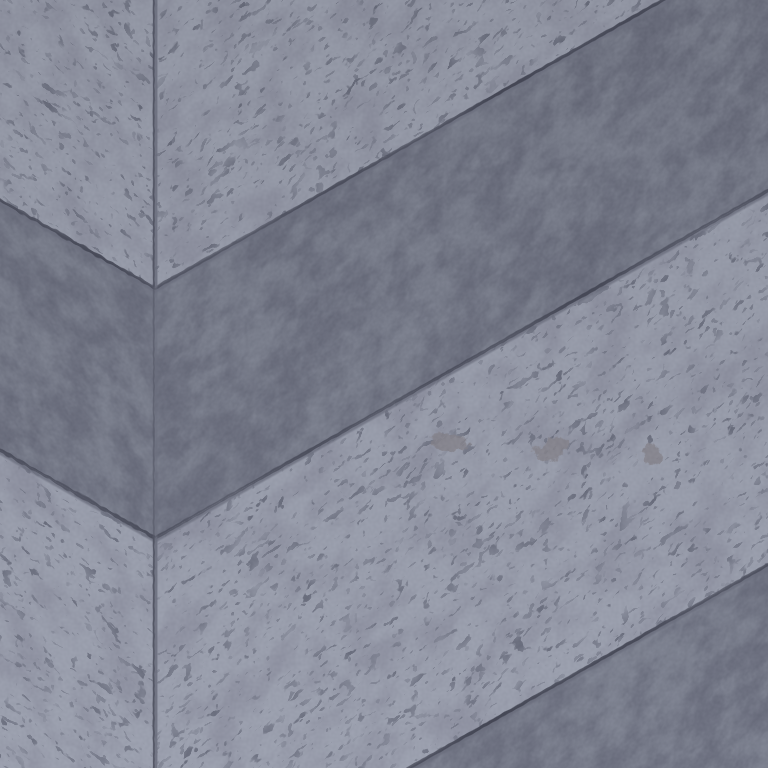
Reproduce this texture procedurally as a Shadertoy shader.

```glsl
const float SPINE_X = 0.202;        // vertical joint where the planks meet
const float SLOPE = 0.567;          // rise of the planks away from the joint
const float PERIOD = 0.8125;        // height of one dark and one light plank
const float DARK_HEIGHT = 0.3255;
const float DARK_BOTTOM = 0.2995;   // lower edge of the dark plank at the joint
const float GROOVE_HALF = 0.0021;
const float LIP_WIDTH = 0.0055;
const float SPINE_HALF = 0.0030;
const int STAIN_COUNT = 3;

const vec3 PALE = vec3(0.595, 0.613, 0.668);
const vec3 PALE_SHADE = vec3(0.550, 0.562, 0.622);
const vec3 SLATE = vec3(0.480, 0.497, 0.552);
const vec3 SLATE_SHADE = vec3(0.415, 0.428, 0.488);
const vec3 CHIP = vec3(0.405, 0.420, 0.480);
const vec3 GROOVE = vec3(0.270, 0.280, 0.335);
const vec3 STAIN = vec3(0.510, 0.500, 0.530);

vec2 gradientAt(ivec2 cell) {
    uvec2 q = uvec2(cell) * uvec2(1597334673u, 3812015801u);
    uint h = (q.x ^ q.y) * 1597334673u;
    h = (h ^ (h >> 15)) * 2246822519u;
    h ^= h >> 13;
    float angle = float(h & 65535u) / 65536.0 * 6.28319;
    return vec2(cos(angle), sin(angle));
}

float gradientNoise(vec2 p) {
    ivec2 c = ivec2(floor(p));
    vec2 f = fract(p);
    vec2 w = f * f * f * (f * (f * 6.0 - 15.0) + 10.0);
    float a = dot(gradientAt(c), f);
    float b = dot(gradientAt(c + ivec2(1, 0)), f - vec2(1, 0));
    float d = dot(gradientAt(c + ivec2(0, 1)), f - vec2(0, 1));
    float e = dot(gradientAt(c + ivec2(1, 1)), f - vec2(1, 1));
    return mix(mix(a, b, w.x), mix(d, e, w.x), w.y);
}

float fbm(vec2 p) {
    float sum = 0.0, amplitude = 0.6;
    for (int i = 0; i < 4; i++) {
        sum += amplitude * gradientNoise(p);
        p = mat2(1.6, 1.2, -1.2, 1.6) * p + 11.3;
        amplitude *= 0.55;
    }
    return sum;
}

// Coverage of a stripe of the given half width at signed distance d
float stripe(float d, float halfWidth, float blur) {
    return 1.0 - smoothstep(halfWidth - blur, halfWidth + blur, abs(d));
}

// Pale stone: cloudy base with clustered, irregular chips
vec3 paleStone(vec2 p) {
    vec3 col = mix(PALE_SHADE, PALE, smoothstep(-0.40, 0.22, fbm(p * 16.0)));
    vec2 warped = p + 0.006 * vec2(fbm(p * 45.0), fbm(p * 45.0 + 37.0));
    float cluster = 0.22 * gradientNoise(p * 13.0);
    float detail = 0.30 * gradientNoise(warped * 170.0 + 5.0);
    float chips = gradientNoise(warped * vec2(58.0, 84.0)) + detail + cluster;
    float flecks = gradientNoise(warped * vec2(105.0, 140.0) + 71.0) + cluster;
    float depth = 0.60 + 0.8 * gradientNoise(p * 33.0 + 19.0);
    float worn = max(smoothstep(0.27, 0.42, chips), 0.75 * smoothstep(0.31, 0.44, flecks));
    return mix(col, CHIP, worn * clamp(depth, 0.2, 0.95));
}

// Slate: soft overlapping blotches
vec3 slateStone(vec2 p) {
    float blotch = fbm(p * 26.0) + 0.5 * gradientNoise(p * 7.0 + 3.0);
    vec3 col = mix(SLATE_SHADE, SLATE, smoothstep(-0.42, 0.40, blotch));
    return col + 0.035 * fbm(p * 75.0 + 51.0);
}

void mainImage(out vec4 fragColor, in vec2 fragCoord) {
    vec2 uv = fragCoord / iResolution.y;
    float blur = max(0.0009, 0.75 / iResolution.y);

    // Mirrored plank coordinates
    float across = uv.x - SPINE_X;
    float rise = uv.y - SLOPE * abs(across);
    vec2 stone = vec2(abs(across), rise) + (across < 0.0 ? vec2(6.3, 2.7) : vec2(0.0));

    // Signed distances to the nearest plank edge
    float row = mod(rise - DARK_BOTTOM, PERIOD);
    float fromTop = row - DARK_HEIGHT;
    float fromBottom = row > 0.5 * PERIOD ? row - PERIOD : row;
    float edge = abs(fromTop) < abs(fromBottom) ? fromTop : fromBottom;
    float toSquare = inversesqrt(1.0 + SLOPE * SLOPE);
    float slate = smoothstep(-blur, blur, min(fromBottom, -fromTop) * toSquare);
    edge *= toSquare;

    vec3 col = mix(paleStone(stone), slateStone(stone), slate);

    // Faint brown stains on the pale plank
    for (int i = 0; i < STAIN_COUNT; i++) {
        float n = float(i);
        vec2 offset = uv - vec2(0.588 + 0.130 * n, 0.423 - 0.008 * n);
        float size = length(offset / vec2(0.025 - 0.004 * n, 0.015));
        float shape = size + 1.3 * fbm(uv * 48.0);
        col = mix(col, STAIN, 0.75 * (1.0 - smoothstep(0.75, 1.0, shape)));
    }

    // Light falls off toward the top, with a fine grain
    col *= mix(1.025, 0.965, uv.y);
    col += 0.018 * gradientNoise(uv * 210.0);

    // Plank grooves: dark core with a grey lip below, rougher left of the joint
    float rough = (across < 0.0 ? 0.0022 : 0.0010) * gradientNoise(stone * 120.0);
    float wear = clamp(0.82 + 0.7 * gradientNoise(stone * 6.0 + 23.0), 0.5, 1.0);
    col = mix(col, SLATE_SHADE, 0.75 * stripe(edge + 0.5 * LIP_WIDTH, 0.5 * LIP_WIDTH, 2.0 * blur));
    col = mix(col, GROOVE, wear * stripe(edge + rough, GROOVE_HALF, blur));

    // Vertical joint, fainter across the slate, darker on its left side
    float jointStrength = mix(0.85, 0.45, slate);
    col = mix(col, SLATE_SHADE, jointStrength * stripe(across, SPINE_HALF, blur));
    col = mix(col, GROOVE, 0.8 * jointStrength * stripe(across + 0.0018 + 0.5 * rough, 0.0011, blur));

    fragColor = vec4(clamp(col, 0.0, 1.0), 1.0);
}
```
